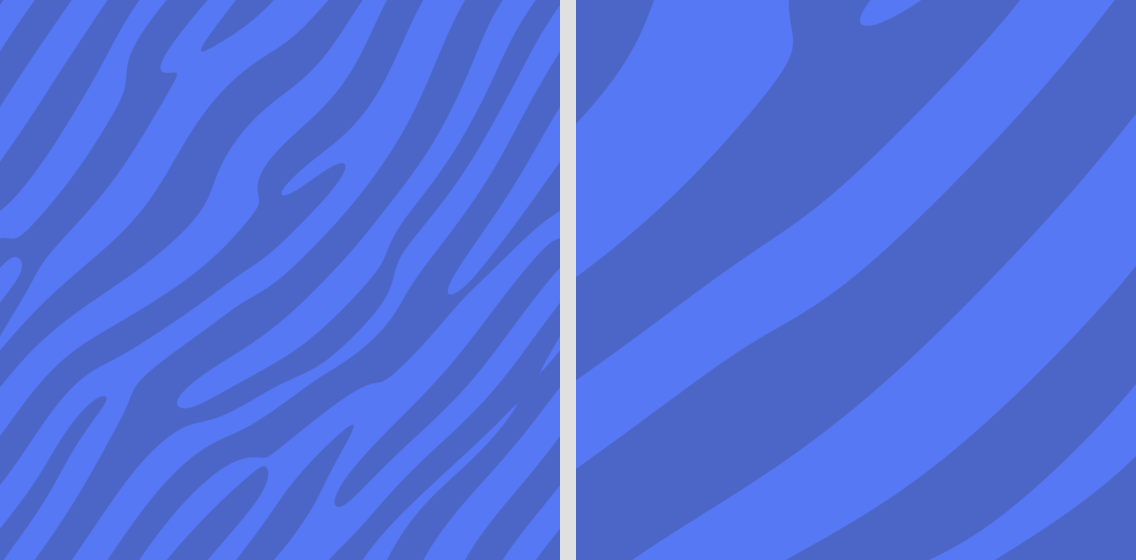
Left, the full canvas; right, a detail of the centre.
Reproduce this pattern procedurally as a Shadertoy shader.

```glsl
const float TAU = 6.2831853;

float hash(vec2 k) {
    return fract(sin(dot(k, vec2(127.1, 311.7))) * 43758.5453);
}

// Sum of waves with whole-number frequencies, so the field wraps.
// A wide spread across the stripes varies their width and tapers their ends;
// a narrow spread along them keeps them long.
float stripeField(vec2 p) {
    vec2 centre = vec2(7.0, -5.8);
    vec2 across = normalize(centre);
    vec2 along = vec2(-across.y, across.x);
    float sum = 0.0;
    for (int x = 0; x <= 13; x++) {
        for (int y = -12; y <= 0; y++) {
            vec2 k = vec2(x, y);
            vec2 d = vec2(dot(k - centre, across) / 2.9, dot(k - centre, along) / 1.25);
            sum += exp(-0.5 * dot(d, d)) * cos(TAU * (dot(k, p) + hash(k + 3.0)));
        }
    }
    return sum;
}

// Slow periodic sway that bends the stripes
vec2 sway(vec2 p) {
    return p + 0.03 * sin(TAU * (p.yx + vec2(0.15, 0.6)))
             + 0.006 * sin(TAU * (2.0 * p.yx + p + vec2(0.4, 0.1)));
}

void mainImage(out vec4 fragColor, in vec2 fragCoord) {
    vec2 uv = fragCoord / iResolution.xy;
    float field = stripeField(sway(uv)) + 0.08;

    // Edge a little over one pixel wide, from the local slope
    float slope = length(vec2(dFdx(field), dFdy(field)));
    float stripe = clamp(field / max(1.3 * slope, 1e-4) + 0.5, 0.0, 1.0);

    vec3 lightBlue = vec3(0.34, 0.47, 0.96);
    vec3 darkBlue = vec3(0.30, 0.40, 0.78);
    fragColor = vec4(mix(lightBlue, darkBlue, stripe), 1.0);
}
```
